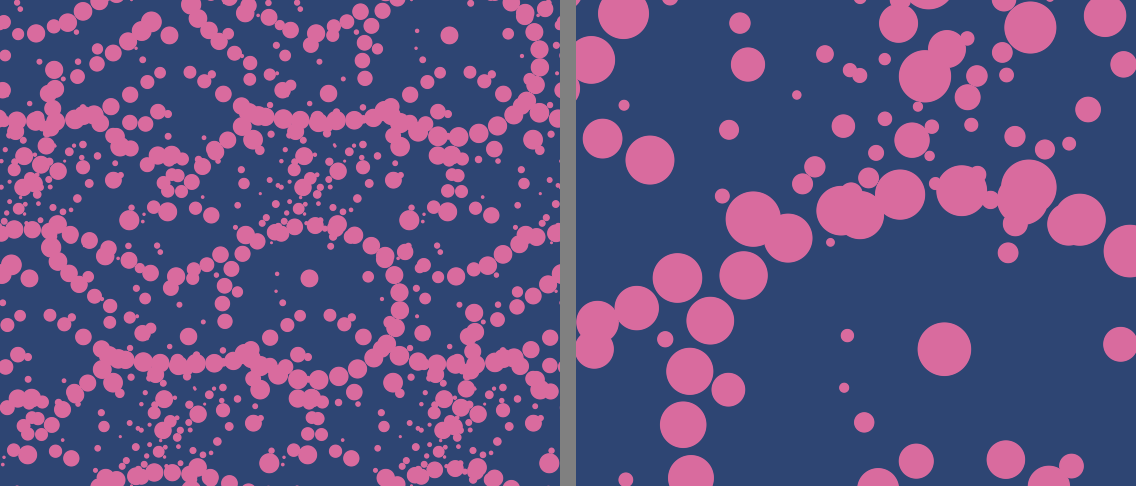
Left, the full canvas; right, a detail of the centre.
A Shadertoy shader for this pattern:

```glsl
// Seamless pink bead chains, arches and loops with scattered dots on dark blue.

const vec2 CANVAS = vec2(768.0, 666.0);   // size of the tile in design units
const vec2 MOTIF = vec2(384.0, 333.0);    // brick cell of the small repeats
const vec2 ROW_SHIFT = vec2(192.0, 333.0);
const vec3 BLUE = vec3(0.18, 0.27, 0.45);
const vec3 PINK = vec3(0.85, 0.42, 0.62);

vec3 hash3(vec2 p) {
    vec3 q = fract(vec3(p.xyx) * vec3(0.1031, 0.1030, 0.0973));
    q += dot(q, q.yxz + 33.33);
    return fract((q.xxy + q.yzz) * q.zyx);
}

vec2 wrapDelta(vec2 d, vec2 period) {
    return d - period * round(d / period);
}

// Distance to one bead, repeated over the tile and in the shifted row
float bead(vec2 p, vec2 centre, float radius, float periodX) {
    vec2 period = vec2(periodX, CANVAS.y);
    vec2 a = wrapDelta(p - centre, period);
    vec2 b = wrapDelta(p - centre - ROW_SHIFT, period);
    return sqrt(min(dot(a, a), dot(b, b))) - radius;
}

// Beads along a quadratic curve from a to c, pulled towards b
float curveChain(vec2 p, vec2 a, vec2 b, vec2 c, int count, vec2 radii, float periodX) {
    float d = 1e3;
    for (int i = 0; i < count; i++) {
        float t = float(i) / float(count - 1);
        vec3 h = hash3(a + float(i));
        vec2 centre = mix(mix(a, b, t), mix(b, c, t), t) + 3.0 * (h.xy - 0.5);
        d = min(d, bead(p, centre, mix(radii.x, radii.y, t) + h.z - 0.5, periodX));
    }
    return d;
}

// Beads along an elliptic arc
float arcChain(vec2 p, vec2 centre, vec2 axes, vec2 angles, int count, vec2 radii) {
    float d = 1e3;
    for (int i = 0; i < count; i++) {
        float t = float(i) / float(count - 1);
        float angle = mix(angles.x, angles.y, t);
        vec2 at = centre + axes * vec2(cos(angle), sin(angle));
        d = min(d, bead(p, at, mix(radii.x, radii.y, t), CANVAS.x));
    }
    return d;
}

// Dots crowd around a column in each brick and thin out in an open area
float dotDensity(vec2 q, float base) {
    vec2 column = vec2(wrapDelta(q - vec2(46.0, 0.0), MOTIF).x, q.y - clamp(q.y, 200.0, 270.0));
    vec2 opening = q - vec2(235.0, 50.0);
    float crowd = exp(-dot(column, column) / 4500.0);
    float gap = exp(-dot(opening, opening) / 7000.0);
    return clamp(base + 0.55 * crowd - 0.35 * gap, 0.04, 0.95);
}

// Random dots on a jittered grid that wraps with the brick cells
float scatter(vec2 p, vec2 cells, vec2 radii, float base) {
    vec2 size = MOTIF / cells;
    vec2 home = floor(p / size);
    float d = 1e3;
    for (int j = -1; j <= 1; j++)
    for (int i = -1; i <= 1; i++) {
        vec2 cell = home + vec2(i, j);
        float row = floor((cell.y + 0.5) / cells.y);
        vec2 id = floor(mod(cell - vec2(0.5 * cells.x * row, 0.0) + 0.5, cells));
        vec3 h = hash3(id + cells * 1.7);
        float density = dotDensity((id + 0.5) * size, base);
        if (h.z < density) {
            float radius = mix(radii.x, radii.y, pow(h.z / density, 1.3));
            d = min(d, length(p - (cell + h.xy) * size) - radius);
        }
    }
    return d;
}

// Large chains: loop, arch, hanging bellies and slopes
float largeChains(vec2 p) {
    float w = CANVAS.x;
    float d = arcChain(p, vec2(427, 415), vec2(122, 106), vec2(2.9, 8.7), 26, vec2(10.5, 14));
    d = min(d, curveChain(p, vec2(-100, 365), vec2(45, 250), vec2(235, 395), 14, vec2(13, 11), w));
    d = min(d, curveChain(p, vec2(345, 490), vec2(243, 510), vec2(150, 488), 9, vec2(13), w));
    d = min(d, curveChain(p, vec2(548, 488), vec2(625, 510), vec2(706, 490), 7, vec2(13), w));
    d = min(d, curveChain(p, vec2(163, 492), vec2(105, 530), vec2(72, 582), 6, vec2(13, 11), w));
    d = min(d, curveChain(p, vec2(690, 490), vec2(745, 520), vec2(800, 583), 6, vec2(13, 10), w));
    d = min(d, curveChain(p, vec2(70, 340), vec2(100, 400), vec2(206, 450), 8, vec2(14, 8), w));
    d = min(d, curveChain(p, vec2(783, 362), vec2(745, 402), vec2(655, 455), 7, vec2(14, 9), w));
    d = min(d, curveChain(p, vec2(650, 428), vec2(655, 510), vec2(622, 585), 7, vec2(12), w));
    d = min(d, curveChain(p, vec2(302, 350), vec2(283, 363), vec2(263, 380), 3, vec2(11, 9), w));
    return min(d, curveChain(p, vec2(556, 345), vec2(582, 362), vec2(602, 381), 3, vec2(11, 8), w));
}

// Small chains in every brick: two roof slopes and a pair of bent stems
float smallChains(vec2 p) {
    float w = MOTIF.x;
    float d = curveChain(p, vec2(345, 479), vec2(385, 452), vec2(413, 433), 4, vec2(12, 8), w);
    d = min(d, curveChain(p, vec2(452, 433), vec2(482, 450), vec2(524, 479), 4, vec2(9, 12), w));
    d = min(d, curveChain(p, vec2(423, 551), vec2(440, 585), vec2(404, 618), 4, vec2(9), w));
    return min(d, curveChain(p, vec2(441, 551), vec2(424, 585), vec2(460, 618), 4, vec2(9), w));
}

void mainImage(out vec4 fragColor, in vec2 fragCoord) {
    vec2 p = fragCoord / iResolution.xy * CANVAS;
    p.y = CANVAS.y - p.y;
    float d = min(largeChains(p), smallChains(p));
    d = min(d, scatter(p, vec2(12, 10), vec2(4, 14), 0.48));
    d = min(d, scatter(p, vec2(24, 20), vec2(2, 6), 0.07));
    float edge = 0.6 * CANVAS.x / iResolution.x;
    fragColor = vec4(mix(PINK, BLUE, smoothstep(-edge, edge, d)), 1.0);
}
```
